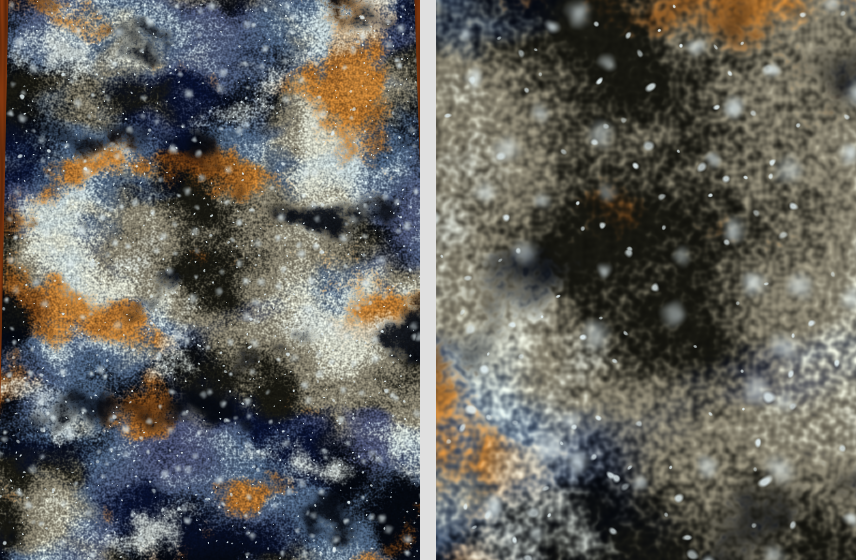
Left, the full canvas; right, a detail of the centre.
Reproduce this texture procedurally as a WebGL 1 fragment shader.

```glsl
precision highp float;
// Granulated watercolour nebula: blue and khaki washes, ochre clouds, ink blots and spattered stars.
uniform vec2 u_resolution;

const vec3 INK = vec3(0.015, 0.03, 0.06);
const vec3 NAVY = vec3(0.03, 0.07, 0.21);
const vec3 SLATE = vec3(0.29, 0.38, 0.49);
const vec3 INDIGO = vec3(0.29, 0.28, 0.42);
const vec3 MIST = vec3(0.73, 0.79, 0.80);
const vec3 UMBER = vec3(0.09, 0.09, 0.065);
const vec3 KHAKI = vec3(0.51, 0.49, 0.42);
const vec3 CREAM = vec3(0.80, 0.81, 0.75);
const vec3 OCHRE = vec3(0.68, 0.42, 0.14);
const vec3 RUST = vec3(0.30, 0.15, 0.05);
const vec3 STAR = vec3(0.88, 0.93, 0.94);
const vec3 WOOD = vec3(0.45, 0.19, 0.05);

float hash(vec2 p) {
  return fract(sin(dot(p, vec2(127.1, 311.7))) * 43758.545);
}

float cornerSlope(vec2 corner, vec2 p) {
  float angle = 6.2832 * hash(corner);
  return dot(vec2(cos(angle), sin(angle)), p - corner);
}

float gradientNoise(vec2 p) {
  vec2 i = floor(p);
  vec2 f = p - i;
  vec2 w = f * f * f * (f * (f * 6.0 - 15.0) + 10.0);
  float low = mix(cornerSlope(i, p), cornerSlope(i + vec2(1.0, 0.0), p), w.x);
  float high = mix(cornerSlope(i + vec2(0.0, 1.0), p), cornerSlope(i + 1.0, p), w.x);
  return mix(low, high, w.y);
}

float fbm(vec2 p) {
  float sum = 0.0;
  float amp = 1.0;
  for (int k = 0; k < 5; k++) {
    sum += amp * gradientNoise(p);
    p = mat2(1.6, 1.2, -1.2, 1.6) * p + 7.3;
    amp *= 0.5;
  }
  return sum;
}

// Soft elliptical pool, 1 at its centre
float pool(vec2 p, vec2 centre, vec2 size) {
  vec2 d = (p - centre) / size;
  return exp(-dot(d, d));
}

// Scattered patches of wet paint with a ragged edge
float patches(vec2 p, float scale, float level, float softness, float ragged) {
  float n = gradientNoise(p * vec2(0.8, 1.15) * scale) + ragged;
  return smoothstep(level - softness, level + softness, n);
}

// Three-step pigment ramp from dark to light
vec3 ramp(vec3 dark, vec3 mid, vec3 light, float t) {
  return mix(mix(dark, mid, smoothstep(0.0, 0.52, t)), light, smoothstep(0.5, 0.95, t));
}

// Spatter of dots, one per grid cell; core is the solid part of each radius
float spatter(vec2 p, float cells, float radius, float core, float share) {
  vec2 q = p * cells;
  vec2 cell = floor(q);
  float light = 0.0;
  for (int y = -1; y <= 1; y++) {
    for (int x = -1; x <= 1; x++) {
      vec2 c = cell + vec2(float(x), float(y));
      vec2 centre = c + vec2(hash(c + 3.1), hash(c + 8.7));
      float size = radius * mix(0.45, 1.0, hash(c + 15.3));
      float dab = 1.0 - smoothstep(core * size, size, length(q - centre));
      light = max(light, dab * step(hash(c + 21.9), share) * mix(0.5, 1.0, hash(c + 31.7)));
    }
  }
  return light;
}

void main() {
  vec2 p = gl_FragCoord.xy / u_resolution.y;
  float right = u_resolution.x / u_resolution.y;
  vec2 wobble = vec2(gradientNoise(p * 14.0), gradientNoise(p * 14.0 + 40.0));
  vec2 w = p + 0.03 * wobble;

  // Paper tooth and settled pigment
  float grain = gradientNoise(p * 137.0) + 1.1 * gradientNoise(p * 261.0 + 9.0);
  float ragged = 0.22 * fbm(p * 24.0) + 0.08 * grain;

  // Broad washes: pale warm heart, indigo pool, dark rim
  float heart = pool(w, vec2(0.55 * right, 0.56), vec2(0.27, 0.18));
  float deep = pool(w, vec2(0.50 * right, 0.26), vec2(0.20, 0.11));
  float rim = smoothstep(0.09, 0.0, p.x) + 0.9 * smoothstep(0.92, 1.0, p.y)
            + 0.7 * smoothstep(0.12, 0.0, p.y);
  float tone = 0.47 + fbm(w * vec2(4.2, 5.6) + 2.0) + 0.16 * grain;
  tone += 0.12 * heart - 0.30 * deep - 0.30 * rim;
  float warmth = 0.9 * fbm(w * vec2(3.4, 4.6) + 31.0) + 0.40 * heart - 0.45 * deep - 0.06;
  float violet = smoothstep(-0.15, 0.35, gradientNoise(w * 4.0 + 57.0) + 0.2 * deep);
  float blue = smoothstep(-0.1, 0.35, gradientNoise(w * 5.0 + 73.0) + 0.3 * deep);

  vec3 cool = ramp(mix(INK, NAVY, blue * 0.75), mix(SLATE, INDIGO, violet * 0.6), MIST, tone);
  vec3 warm = ramp(UMBER, KHAKI, CREAM, tone);
  vec3 colour = mix(cool, warm, smoothstep(-0.16, 0.20, warmth + 0.06 * grain));

  // Ochre clouds, pale clouds and ink blots
  float ochre = patches(w + 11.0, 6.5, 0.29, 0.14, ragged);
  float pale = patches(w + 23.0, 7.0, 0.40, 0.17, ragged);
  float blot = patches(w + 37.0, 7.5, 0.39, 0.13, ragged);
  colour = mix(colour, mix(RUST, OCHRE, clamp(tone + 0.35, 0.0, 1.1)), ochre * 0.9);
  colour = mix(colour, vec3(0.80, 0.83, 0.81), pale * 0.85);
  colour = mix(colour, INK, blot * 0.92);
  colour *= 1.0 + 0.26 * grain;

  // Blurred stars, then crisp spatter
  vec2 s = p + 0.003 * vec2(gradientNoise(p * 90.0), gradientNoise(p * 90.0 + 5.0));
  colour = mix(colour, STAR, 0.75 * spatter(s, 27.0, 0.34, 0.05, 0.55));
  colour = mix(colour, STAR, 0.95 * spatter(s + 4.0, 17.0, 0.10, 0.35, 0.40));
  colour = mix(colour, STAR, 0.95 * spatter(s + 9.0, 58.0, 0.18, 0.30, 0.36));

  // Slivers of the wooden table beside the sheet
  float leftEdge = 0.020 * p.y - 0.005;
  float rightEdge = right - 0.033 * (p.y - 0.7);
  float table = 1.0 - smoothstep(-0.001, 0.001, p.x - leftEdge);
  table += smoothstep(-0.001, 0.001, p.x - rightEdge);
  vec3 wood = WOOD * (1.0 + 0.4 * gradientNoise(p * vec2(150.0, 9.0)));
  colour = mix(colour, wood, clamp(table, 0.0, 1.0));

  gl_FragColor = vec4(clamp(colour, 0.0, 1.0), 1.0);
}
```
